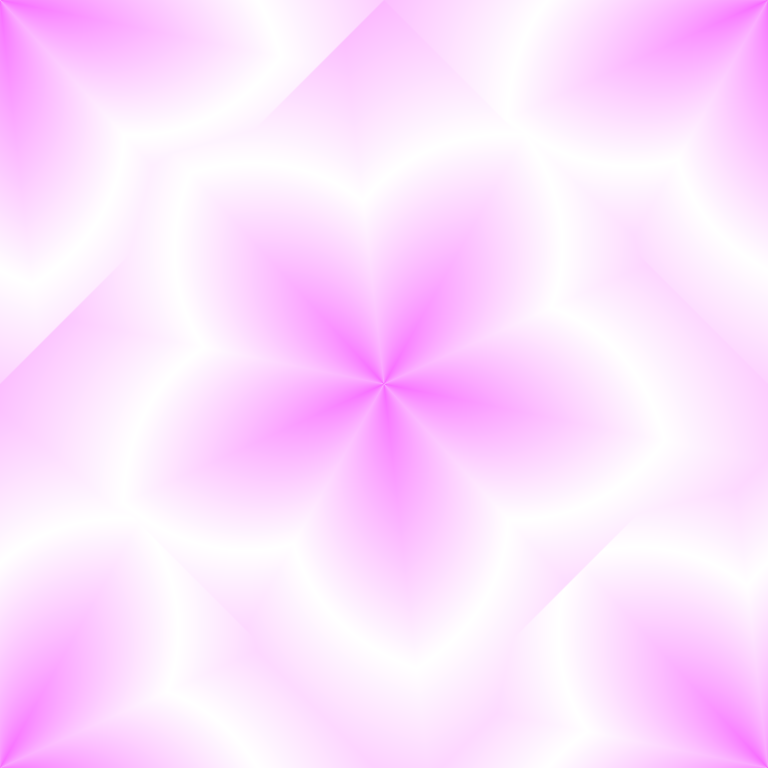
Give the GLSL for this background, as a three.js fragment shader.

```glsl
// Soft pink five-petalled flowers: one in the middle and one at each corner.
// Each bloom is a polar distance to a star-like outline, white on the rim
// and pinker with distance; the corner blooms lie beyond a diamond.
varying vec2 vUv;

// Signed distance along the radius to the petal outline, negative inside
float flower(vec2 p) {
  float petal = (atan(p.y, p.x + 0.00001) + 0.2) * 5.0 / 6.2831853;
  float valley = 2.0 * abs(fract(petal + 0.5) - 0.5);
  float outline = mix(0.373, 0.239, valley) + 0.006 * sin(3.14159 * valley);
  return length(p) - outline;
}

// Depth of pink: full slope inside the petals, gentler outside
float pinkness(float d) {
  return d < 0.0 ? -1.58 * d : 1.2 * d;
}

void main() {
  // Middle bloom and the nearest corner bloom
  vec2 fromCenter = vUv - 0.5;
  vec2 fromCorner = vUv - step(0.5, vUv);
  float center = flower(fromCenter);
  float corner = flower(fromCorner);

  // The middle bloom owns the diamond; outside it the closer outline wins
  float diamond = abs(fromCenter.x) + abs(fromCenter.y) - 0.5;
  float outside = smoothstep(-0.002, 0.002, diamond);
  float pink = mix(pinkness(center), pinkness(min(center, corner)), outside);

  // White rim fading to orchid pink
  vec3 color = vec3(1.0) - pink * vec3(0.05, 1.0, 0.0);
  gl_FragColor = vec4(clamp(color, 0.0, 1.0), 1.0);
}
```
